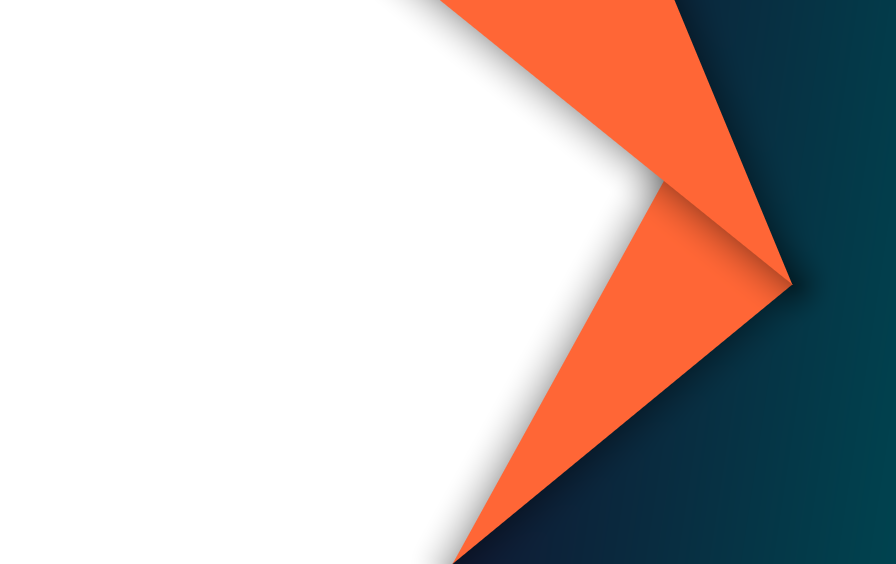
Reproduce this background procedurally as a WebGL 1 fragment shader.

```glsl
precision highp float;

uniform vec2 u_resolution;

const float ASPECT = 1.59;
const vec3 WHITE = vec3(1.0);
const vec3 ORANGE = vec3(1.0, 0.4, 0.21);
const vec3 NAVY = vec3(0.06, 0.105, 0.205);
const vec3 TEAL = vec3(0.0, 0.262, 0.31);

float cross2(vec2 a, vec2 b) {
  return a.x * b.y - a.y * b.x;
}

// Signed distance to the line a-b, positive on its left
float sideOfLine(vec2 p, vec2 a, vec2 b) {
  return cross2(normalize(b - a), p - a);
}

float segmentDistance(vec2 p, vec2 a, vec2 b) {
  vec2 ab = b - a;
  float t = clamp(dot(p - a, ab) / dot(ab, ab), 0.0, 1.0);
  return length(p - a - ab * t);
}

// Signed distance to a counter-clockwise triangle, negative inside
float triangleDistance(vec2 p, vec2 a, vec2 b, vec2 c) {
  float inner = min(sideOfLine(p, a, b), min(sideOfLine(p, b, c), sideOfLine(p, c, a)));
  float edge = min(segmentDistance(p, a, b), min(segmentDistance(p, b, c), segmentDistance(p, c, a)));
  return inner > 0.0 ? -edge : edge;
}

float coverage(float d, float pixel) {
  return clamp(0.5 - d / pixel, 0.0, 1.0);
}

float softShadow(float d, float reach, float strength) {
  float fade = clamp(1.0 - max(d, 0.0) / reach, 0.0, 1.0);
  return 1.0 - strength * fade * fade;
}

// Lays a flat sheet with a soft shadow over the colour below
vec3 layer(vec3 below, vec3 sheet, float d, float pixel) {
  return mix(below * softShadow(d, 0.08, 0.27), sheet, coverage(d, pixel));
}

vec3 darkGradient(vec2 p) {
  float t = dot(p, vec2(0.99, -0.15));
  return mix(NAVY, TEAL, clamp((t - 0.82) / 0.75, 0.0, 1.0));
}

void main() {
  vec2 p = gl_FragCoord.xy / u_resolution * vec2(ASPECT, 1.0);
  float pixel = 1.0 / u_resolution.y;

  // Corners of the folded ribbon
  vec2 tip = vec2(1.406, 0.4955);
  vec2 foot = vec2(0.803, 0.0);
  vec2 fold = vec2(1.188, 0.697);
  vec2 topLeft = vec2(0.655, 1.101);
  vec2 topRight = vec2(1.155, 1.101);

  // White wedge over the dark gradient, its seam hidden under the ribbon
  vec2 seam = vec2(1.29, 0.59);
  float wedge = -min(sideOfLine(p, foot, seam), sideOfLine(p, seam, vec2(1.0, 1.0)));
  vec3 color = mix(darkGradient(p), WHITE, coverage(wedge, pixel));

  // Lower fold, then the upper fold casting onto it
  color = layer(color, ORANGE, triangleDistance(p, foot, tip, fold), pixel);
  color = layer(color, ORANGE, triangleDistance(p, tip, topRight, topLeft), pixel);

  gl_FragColor = vec4(color, 1.0);
}
```
